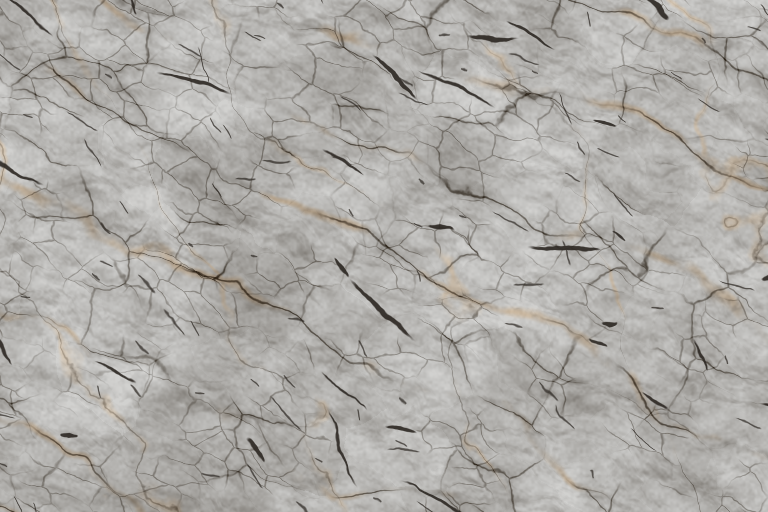
Write a Shadertoy shader that draws this texture.

```glsl
// Pale weathered limestone face with diagonal seams, fine fractures and deep cracks.

const vec3 CRACK_COLOR = vec3(0.17, 0.15, 0.13);
const vec3 RUST_TINT = vec3(1.03, 0.94, 0.83);
const float GENTLE_DIP = -0.48;
const float STEEP_DIP = -1.02;

float hash(vec2 p) {
    vec3 q = fract(p.xyx * vec3(0.1031, 0.1030, 0.0973));
    q += dot(q, q.yzx + 33.33);
    return fract((q.x + q.y) * q.z);
}

vec2 hash2(vec2 p) {
    return vec2(hash(p + 17.3), hash(p + 71.9));
}

float noise(vec2 p) {
    vec2 i = floor(p), f = fract(p);
    f = f * f * (3.0 - 2.0 * f);
    return mix(mix(hash(i), hash(i + vec2(1, 0)), f.x),
               mix(hash(i + vec2(0, 1)), hash(i + vec2(1, 1)), f.x), f.y);
}

float fbm(vec2 p) {
    float sum = 0.0, amp = 0.5;
    for (int i = 0; i < 5; i++) {
        sum += amp * noise(p);
        p = mat2(1.6, 1.2, -1.2, 1.6) * p + 5.7;
        amp *= 0.5;
    }
    return sum;
}

// Coordinates along and across a direction
vec2 turn(vec2 p, float angle) {
    float c = cos(angle), s = sin(angle);
    return vec2(c * p.x + s * p.y, c * p.y - s * p.x);
}

float stroke(float d, float width, float soft) {
    return 1.0 - smoothstep(max(width - soft, 0.0), width + soft, d);
}

// Fracture blocks: x = distance to the border, y = random value of the block
vec2 blocks(vec2 p) {
    vec2 cell = floor(p), nearest = vec2(0), toNearest = vec2(8);
    for (int k = 0; k < 9; k++) {
        vec2 id = cell + vec2(k % 3 - 1, k / 3 - 1);
        vec2 r = id + 0.1 + 0.8 * hash2(id) - p;
        if (dot(r, r) < dot(toNearest, toNearest)) { toNearest = r; nearest = id; }
    }
    float border = 8.0;
    for (int k = 0; k < 25; k++) {
        vec2 id = nearest + vec2(k % 5 - 2, k / 5 - 2);
        vec2 r = id + 0.1 + 0.8 * hash2(id) - p;
        if (id != nearest)
            border = min(border, dot(0.5 * (r + toNearest), normalize(r - toNearest)));
    }
    return vec2(border, hash(nearest + 3.1));
}

// Distance to a family of long wavering seams
float seam(vec2 p, float angle, float spacing, float seed) {
    vec2 q = turn(p, angle);
    float s = q.y / spacing + 1.5 * fbm(p * 2.2 + seed) + 0.12 * fbm(p * 16.0 + seed);
    return abs(fract(s) - 0.5) * spacing;
}

// Scattered short open cracks, tapered at both ends
float deepCracks(vec2 p, float size, float chance, float soft) {
    vec2 cell = floor(p / size);
    float cover = 0.0;
    for (int k = 0; k < 9; k++) {
        vec2 id = cell + vec2(k % 3 - 1, k / 3 - 1);
        if (hash(id + 5.5) > chance) continue;
        vec2 shape = hash2(id + 40.0);
        float dip = hash(id + 9.2) < 0.6 ? GENTLE_DIP + 0.1 : STEEP_DIP;
        vec2 q = turn(p - (id + hash2(id)) * size, dip + 0.7 * (shape.y - 0.5));
        float reach = size * mix(0.1, 0.6, shape.x * shape.x);
        float taper = 1.0 - abs(q.x) / reach;
        float width = size * mix(0.012, 0.034, shape.y) * sqrt(max(taper, 0.0));
        cover = max(cover, stroke(abs(q.y), width, soft) * smoothstep(0.0, 0.25, taper));
    }
    return cover;
}

void mainImage(out vec4 fragColor, in vec2 fragCoord) {
    vec2 p = fragCoord / iResolution.y;
    float soft = max(0.8 / iResolution.y, 0.0013);
    vec2 ripple = vec2(fbm(p * 11.0), fbm(p * 11.0 + 31.0)) - 0.48;
    vec2 w = p + 0.055 * ripple;
    vec2 grainSpace = turn(w, GENTLE_DIP) * vec2(0.75, 1.2);

    // Chipped surface lit from above
    vec2 light = vec2(-0.0016, 0.0036);
    vec2 bed = grainSpace * 13.0;
    float relief = fbm(bed + light * 13.0) - fbm(bed - light * 13.0);
    float stain = smoothstep(0.47, 0.7, fbm(p * 4.5 + 12.0));
    float mottle = fbm(p * 26.0 + 8.0) - 0.48;
    float tone = 0.738 + 0.14 * (fbm(p * 3.0) - 0.48) + 0.13 * mottle;
    tone += min(relief, 0.0) * 0.95 + max(relief, 0.0) * 0.4;
    tone += 0.05 * (noise(p * 170.0) - 0.5);
    tone -= stain * (0.06 + 0.28 * max(mottle + 0.05, 0.0));

    // Coarse and fine fracture networks that fade in and out
    vec2 coarse = blocks(grainSpace * 7.5);
    vec2 fine = blocks(grainSpace * 18.0 + 4.0);
    float coarseFade = smoothstep(0.35, 0.75, noise(p * 10.0 + 2.0));
    float fineFade = smoothstep(0.45, 0.8, noise(p * 13.0 + 50.0) + 0.25 * stain);
    tone += 0.045 * (coarse.y - 0.5) + 0.025 * (fine.y - 0.5);
    tone -= 0.25 * coarseFade * stroke(coarse.x / 7.5, 0.0014, soft);
    tone -= 0.05 * coarseFade * stroke(coarse.x / 7.5, 0.006, 0.006);
    tone -= 0.19 * fineFade * stroke(fine.x / 18.0, 0.001, soft);

    // Long bedding seams
    float gentle = seam(p, GENTLE_DIP, 0.21, 3.0);
    float steep = seam(p, STEEP_DIP, 0.33, 21.0);
    float seamFade = smoothstep(0.4, 0.75, noise(p * 7.0 + 90.0));
    tone -= 0.3 * seamFade * stroke(gentle, 0.0018, soft);
    tone -= 0.16 * (1.0 - seamFade) * stroke(steep, 0.0012, soft);
    tone -= 0.05 * stroke(gentle, 0.007, 0.007);

    // Grey stone that warms as it darkens
    tone = clamp(tone, 0.2, 0.82);
    vec3 color = vec3(tone) - max(0.77 - tone, 0.0) * vec3(0.0, 0.05, 0.105);
    color -= vec3(0.0, 0.002, 0.01);

    // Rust beside the seams
    float rust = max(stroke(gentle, 0.006, 0.008), 0.8 * stroke(steep, 0.005, 0.007));
    rust *= smoothstep(0.4, 0.7, fbm(p * 9.0 + 60.0));
    color *= mix(vec3(1.0), RUST_TINT, rust);

    // Open cracks in deep shadow
    vec2 bent = p + 0.035 * ripple;
    float open = max(deepCracks(bent, 0.17, 0.5, soft),
                     0.8 * deepCracks(bent + 7.0, 0.075, 0.3, soft));
    color = mix(color, CRACK_COLOR, 0.9 * open);

    fragColor = vec4(color, 1.0);
}
```
